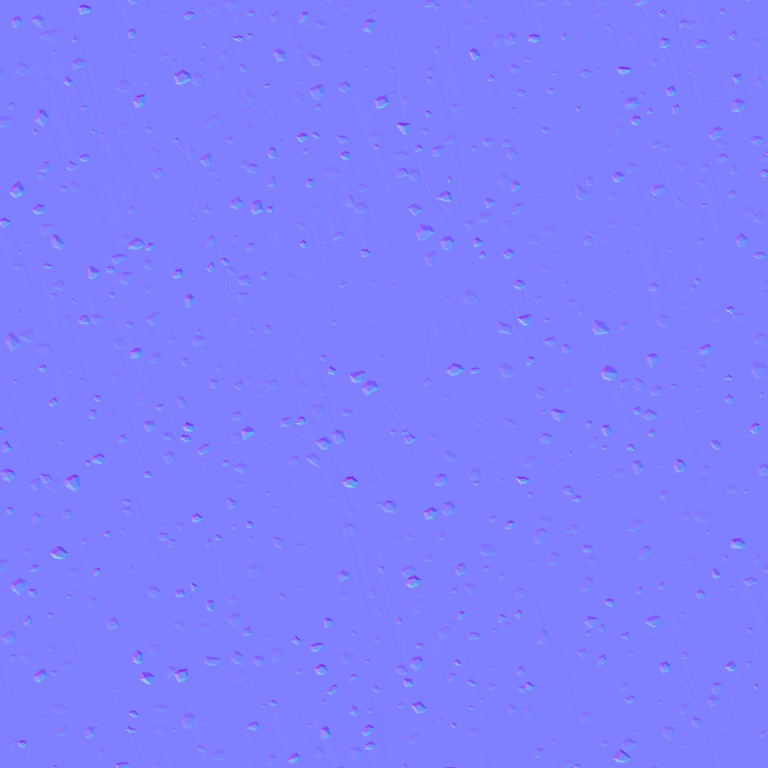
Reproduce this texture map procedurally as a Shadertoy shader.

```glsl
#define GRID 32.0            // pebble cells across the canvas
#define COVERAGE 0.74        // share of cells holding a pebble
#define RADIUS_MIN 0.0030
#define RADIUS_MAX 0.0112
#define SIDES 6
#define CAP_HEIGHT 0.24      // cap height relative to the radius
#define CAP_TILT vec2(-0.09, 0.11)
#define STREAK_HEIGHT 0.0004
#define CREASE_HEIGHT 0.00016
#define GRAIN_DIR vec2(0.30, -0.954)
#define SAMPLE_STEP 0.0009

const float TAU = 6.2831853;

float hash(vec2 p) {
    return fract(sin(dot(p, vec2(127.1, 311.7))) * 43758.5453);
}

float noise(vec2 p) {
    vec2 i = floor(p), f = fract(p);
    f = f * f * (3.0 - 2.0 * f);
    return mix(mix(hash(i), hash(i + vec2(1, 0)), f.x),
               mix(hash(i + vec2(0, 1)), hash(i + vec2(1, 1)), f.x), f.y);
}

// Faceted stone: sloping sides cut by a tilted cap
float pebble(vec2 p, vec2 id, float radius) {
    float turn = hash(id + 3.7) * TAU;
    float squash = mix(1.0, 1.55, hash(id + 5.1));
    float lean = (hash(id + 6.3) - 0.35) * 1.8;
    vec2 axis = vec2(cos(lean), sin(lean));
    vec2 q = vec2(dot(p, axis), dot(p, vec2(-axis.y, axis.x)) * squash);

    vec2 tilt = CAP_TILT + (vec2(hash(id + 8.2), hash(id + 9.4)) - 0.5) * 0.26;
    float h = radius * CAP_HEIGHT + dot(p, tilt);
    for (int i = 0; i < SIDES; i++) {
        vec2 seed = id + 11.3 * float(i + 1);
        float a = turn + (float(i) + 0.7 * hash(seed)) * TAU / float(SIDES);
        float reach = radius * mix(0.65, 1.1, hash(seed + 1.9));
        float slope = mix(0.35, 0.85, hash(seed + 4.6));
        h = min(h, slope * (reach - dot(q, vec2(cos(a), sin(a)))));
    }
    float strength = hash(id + 2.8);
    return max(h, 0.0) * mix(0.14, 1.0, strength * strength);
}

float pebbles(vec2 p) {
    vec2 home = floor(p * GRID);
    float h = 0.0;
    for (int y = -1; y <= 1; y++)
    for (int x = -1; x <= 1; x++) {
        vec2 id = home + vec2(x, y);
        if (hash(id + 0.5) > COVERAGE) continue;
        vec2 center = (id + vec2(hash(id + 21.1), hash(id + 34.6))) / GRID;
        float radius = mix(RADIUS_MIN, RADIUS_MAX, hash(id + 47.9));
        vec2 d = p - center;
        if (dot(d, d) < 4.0 * radius * radius) h = max(h, pebble(d, id, radius));
    }
    return h;
}

// Faint slanted streaks and sparse thin creases in the ground
float ground(vec2 p) {
    vec2 q = vec2(dot(p, vec2(-GRAIN_DIR.y, GRAIN_DIR.x)), dot(p, GRAIN_DIR));
    q.x += 0.012 * noise(p * 14.0) + 0.004 * noise(p * 45.0);
    float streak = noise(q * vec2(58.0, 9.0) + 13.0) * noise(p * 7.0 + 40.0);
    float level = noise(q * vec2(24.0, 5.0) + 71.0);
    float crease = 1.0 - smoothstep(0.0, 0.05, abs(level - 0.5));
    float patches = smoothstep(0.52, 0.8, noise(q * vec2(17.0, 11.0) + 5.0));
    return STREAK_HEIGHT * streak - CREASE_HEIGHT * crease * patches;
}

float height(vec2 p) {
    return ground(p) + pebbles(p);
}

void mainImage(out vec4 fragColor, in vec2 fragCoord) {
    vec2 p = fragCoord / iResolution.xy;
    vec2 e = vec2(SAMPLE_STEP, 0.0);

    // Slope by central differences, packed as a normal
    vec2 slope = vec2(height(p + e.xy) - height(p - e.xy),
                      height(p + e.yx) - height(p - e.yx)) / (2.0 * SAMPLE_STEP);
    vec3 normal = normalize(vec3(slope * vec2(0.8, 1.0), 1.0));
    fragColor = vec4(0.5 + 0.5 * normal, 1.0);
}
```
